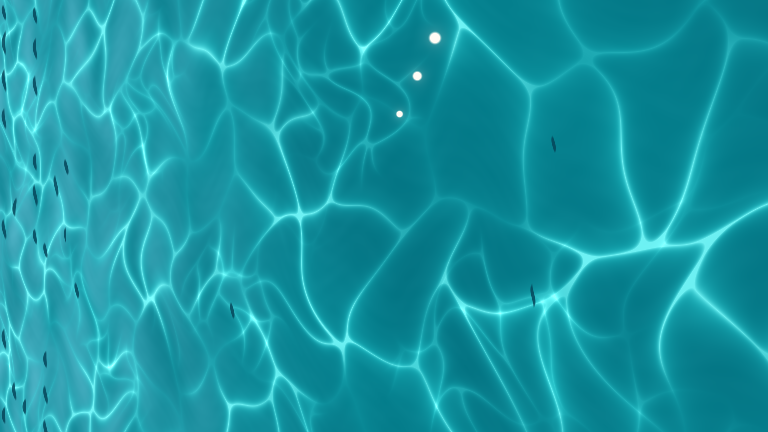
A WebGL 1 fragment shader for this texture:

```glsl
precision highp float;
uniform vec2 u_resolution;

const vec3 DEEP = vec3(0.015, 0.445, 0.505);
const vec3 SHALLOW = vec3(0.02, 0.55, 0.60);
const vec3 SKY = vec3(0.38, 0.75, 0.83);
const vec3 CAUSTIC = vec3(0.16, 0.86, 0.88);
const vec3 HIGHLIGHT = vec3(0.36, 0.17, 0.15);
const vec3 FLECK = vec3(0.02, 0.27, 0.35);
const float HORIZON = 0.9;              // distance of the vanishing line past the left side
const vec2 WEB_SCALE = vec2(20.0, 7.6);
const float WARP = 0.20;
const float ROUNDING = 0.10;
const float CORE_NEAR = 0.022;
const float CORE_FAR = 0.075;
const vec2 FLECK_GRID = vec2(0.024, 0.085);
const vec2 GLINT_START = vec2(1.007, 0.912);
const vec2 GLINT_STEP = vec2(-0.041, -0.088);

vec2 hash2(vec2 p) {
  vec2 k = vec2(dot(p, vec2(127.1, 311.7)), dot(p, vec2(269.5, 183.3)));
  return fract(sin(k) * 43758.55);
}

float waves(vec2 p) {
  float s = sin(p.x * 1.3 + 1.7 * sin(p.y * 0.9));
  s += sin(p.y * 1.7 + 1.4 * sin(p.x * 1.1 + 2.0));
  s += 0.6 * sin(p.x * 2.3 - p.y * 2.9 + 1.0);
  return s / 2.6;
}

vec2 warp(vec2 p) {
  p += WARP * sin(p.yx * 2.1 + vec2(0.4, 1.9));
  return p + 0.45 * WARP * sin(p.yx * 4.7 + vec2(2.2, 0.7));
}

float smoothMin(float a, float b, float k) {
  float h = max(k - abs(a - b), 0.0) / k;
  return min(a, b) - h * h * k * 0.25;
}

// Rounded cellular noise: x = distance to the cell border, y = random value of the cell
vec2 web(vec2 p) {
  vec2 cell = floor(p), f = fract(p);
  vec2 nearest = vec2(0.0), owner = vec2(0.0);
  float best = 9.0;
  for (int j = -1; j <= 1; j++)
    for (int i = -1; i <= 1; i++) {
      vec2 g = vec2(float(i), float(j));
      vec2 r = g + hash2(cell + g) - f;
      if (dot(r, r) < best) {
        best = dot(r, r);
        nearest = r;
        owner = g;
      }
    }
  float border = 1.0;
  for (int j = -2; j <= 2; j++)
    for (int i = -2; i <= 2; i++) {
      vec2 g = owner + vec2(float(i), float(j));
      vec2 r = g + hash2(cell + g) - f;
      vec2 across = r - nearest;
      if (dot(across, across) > 0.0001)
        border = smoothMin(border, dot(0.5 * (r + nearest), normalize(across)), ROUNDING);
    }
  return vec2(max(border, 0.0), hash2(cell + owner + 7.0).x);
}

// Small dark upright reflections near the far side
float flecks(vec2 p) {
  vec2 g = p / FLECK_GRID;
  g.y += 0.37 * floor(g.x);
  vec2 id = floor(g);
  vec2 h = hash2(id + 31.0);
  vec2 r = fract(g) - 0.5 - 0.2 * (h - 0.5);
  r.x += 0.12 * sin(r.y * 7.0 + h.x * 6.0);
  float shape = 1.0 - smoothstep(0.6, 1.0, length(r / vec2(0.2, 0.22 + 0.16 * h.y)));
  float chance = 0.6 * (1.0 - smoothstep(0.0, 0.2, p.x)) * (1.1 - 0.6 * p.y);
  return shape * step(h.x, chance);
}

void main() {
  vec2 p = gl_FragCoord.xy / u_resolution.y;
  float far = 1.0 - smoothstep(0.0, 0.95, p.x);

  // Perspective of the water plane
  float depth = p.x + HORIZON;
  vec2 q = vec2(WEB_SCALE.x, (p.y - 0.5) * WEB_SCALE.y) / depth;
  vec2 w = warp(q);

  // Water body and sky sheen
  float haze = waves(q * 0.9 + 3.0);
  float tone = 0.30 + 0.28 * haze + 0.25 * far - 0.12 * smoothstep(1.2, 1.8, p.x);
  vec3 color = mix(DEEP, SHALLOW, clamp(tone, 0.0, 1.0));
  float streak = 0.5 + 0.5 * waves(w * vec2(2.6, 1.5) + 5.0);
  color = mix(color, SKY, far * (0.18 + 0.62 * streak * (0.5 + 0.5 * far)));

  // Caustic webs: sharp main lines, then a soft finer layer
  float core = mix(CORE_NEAR, CORE_FAR, far);
  vec2 mainWeb = web(w);
  vec2 fineWeb = web(warp(w * 1.45 + 17.0));
  float power = smoothstep(-0.75, 0.5, waves(w * 1.25 + 9.0));
  float finePower = smoothstep(-0.1, 0.8, waves(w * 1.1 + 21.0));
  float glow = exp(-mainWeb.x / (0.06 + 0.09 * mainWeb.y)) * (0.18 + 0.40 * power);
  glow += exp(-fineWeb.x / (0.07 + 0.08 * fineWeb.y)) * 0.38 * finePower;
  float line = exp(-mainWeb.x / core) * power;
  line += exp(-fineWeb.x / (core * 1.5)) * 0.45 * finePower;
  color = mix(color, CAUSTIC, clamp(glow * 0.8 + line * 0.4, 0.0, 1.0));
  color += HIGHLIGHT * line * line * 0.8;

  // Fine surface ripple and dark flecks
  color += 0.006 * waves(w * vec2(9.0, 13.0));
  color = mix(color, FLECK, 0.85 * flecks(p));

  // Sun glints, shrinking along their row
  for (int i = 0; i < 3; i++) {
    float n = float(i);
    vec2 center = GLINT_START + GLINT_STEP * n;
    float radius = 0.014 - 0.003 * n;
    float r = length(p - center);
    float disc = 1.0 - smoothstep(radius * 0.6, radius * 1.2, r);
    color = mix(color, vec3(1.0, 0.99, 0.96), clamp(disc + 0.4 * exp(-r / radius), 0.0, 1.0));
  }

  gl_FragColor = vec4(clamp(color, 0.0, 1.0), 1.0);
}
```
